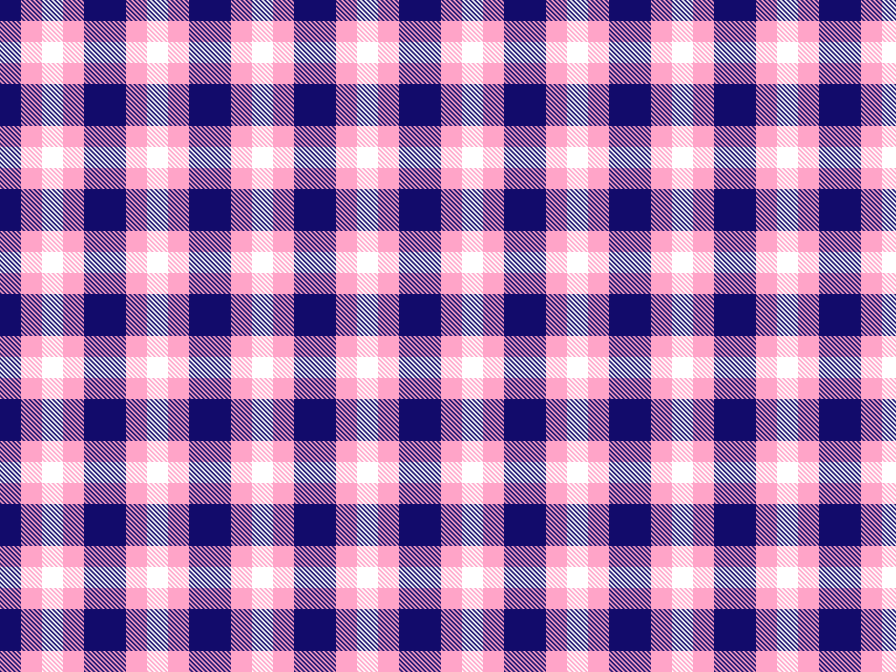
This pattern is drawn by a Shadertoy shader. Its source:

```glsl
const float REPEATS_DOWN = 6.4;     // check repeats per canvas height
const float TWILL_PER_REPEAT = 22.5; // diagonal ribs per check repeat

const vec3 NAVY = vec3(0.07, 0.045, 0.42);
const vec3 PINK = vec3(1.0, 0.645, 0.785);
const vec3 WHITE = vec3(1.0);

// Antialiased step over one pixel footprint
float edge(float threshold, float value, float footprint) {
    return clamp((value - threshold) / footprint + 0.5, 0.0, 1.0);
}

// Mirrored stripe sequence: navy, pink, white, pink, navy
vec3 threadColor(float position, float footprint) {
    float fromCenter = abs(fract(position + 0.5) - 0.5);
    vec3 color = mix(NAVY, PINK, edge(0.2, fromCenter, footprint));
    return mix(color, WHITE, edge(0.4, fromCenter, footprint));
}

// Running integral of a half-on, half-off square wave
float ribIntegral(float phase) {
    return 0.5 * floor(phase) + min(fract(phase), 0.5);
}

// Share of the footprint where the vertical threads lie on top
float twill(float phase, float footprint) {
    float halfWidth = 0.5 * footprint;
    return (ribIntegral(phase + halfWidth) - ribIntegral(phase - halfWidth)) / footprint;
}

void mainImage(out vec4 fragColor, in vec2 fragCoord) {
    // Cloth coordinates in check repeats, measured from the top left
    float pixel = REPEATS_DOWN / iResolution.y;
    vec2 cloth = vec2(fragCoord.x, iResolution.y - fragCoord.y) * pixel;

    // Both thread directions share the same stripe sequence
    vec3 warp = threadColor(cloth.x, pixel);
    vec3 weft = threadColor(cloth.y, pixel);

    // Ribs descend to the right; a diagonal crosses two pixel widths of phase
    float phase = (cloth.x - cloth.y) * TWILL_PER_REPEAT;
    float warpOnTop = twill(phase, 2.0 * pixel * TWILL_PER_REPEAT);

    fragColor = vec4(mix(weft, warp, warpOnTop), 1.0);
}
```
